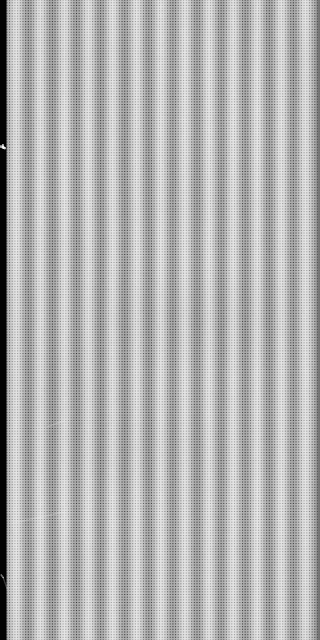
Write a WebGL 2 fragment shader that draws this texture.

```glsl
#version 300 es
precision highp float;

uniform vec2 u_resolution;
out vec4 fragColor;

const float TAU = 6.2831853;
const float STRIPE_PITCH = 0.0753;   // all lengths in canvas widths
const float FIRST_DARK = 0.0885;
const float DOTS_PER_STRIPE = 9.0;
const float DOT_DUTY = 0.4;
const float MARGIN = 0.0205;

const vec3 LIGHT_GROUND = vec3(0.885);
const vec3 DARK_GROUND = vec3(0.66);
const vec3 LIGHT_DOT = vec3(0.62);
const vec3 DARK_DOT = vec3(0.23);
const vec3 MARGIN_BLACK = vec3(0.01);
const vec3 EDGE_GREY = vec3(0.38);
const vec3 SCRATCH_WHITE = vec3(0.95);

float hash(vec2 cell) {
  vec3 q = fract(vec3(cell.xyx) * 0.1031);
  q += dot(q, q.yzx + 33.33);
  return fract((q.x + q.y) * q.z);
}

float noise(vec2 p) {
  vec2 cell = floor(p);
  vec2 f = fract(p);
  f = f * f * (3.0 - 2.0 * f);
  float low = mix(hash(cell), hash(cell + vec2(1, 0)), f.x);
  float high = mix(hash(cell + vec2(0, 1)), hash(cell + vec2(1, 1)), f.x);
  return mix(low, high, f.y);
}

// Running integral of a unit-period pulse centred in each cell
vec2 pulseIntegral(vec2 t, float duty) {
  return floor(t) * duty + clamp(fract(t) - 0.5 + 0.5 * duty, 0.0, duty);
}

// Dot grid averaged over a pixel footprint
float dotCoverage(vec2 t, float duty, float footprint) {
  vec2 bars = pulseIntegral(t + 0.5 * footprint, duty)
            - pulseIntegral(t - 0.5 * footprint, duty);
  bars /= footprint;
  return bars.x * bars.y;
}

float segmentDistance(vec2 p, vec2 a, vec2 b) {
  vec2 along = b - a;
  float h = clamp(dot(p - a, along) / dot(along, along), 0.0, 1.0);
  return length(p - a - along * h);
}

float scratch(vec2 p, vec2 a, vec2 b, float halfWidth, float pixel) {
  return 1.0 - smoothstep(halfWidth, halfWidth + pixel, segmentDistance(p, a, b));
}

void main() {
  float pixel = 1.0 / u_resolution.x;
  vec2 p = gl_FragCoord.xy * pixel;

  // Soft vertical stripes, slightly uneven in place and tone
  float sway = 0.0015 * (noise(vec2(p.x * 9.0, p.y * 4.0)) - 0.5);
  float stripe = (p.x + sway - FIRST_DARK) / STRIPE_PITCH;
  float shade = 0.5 + 0.5 * cos(TAU * stripe);
  shade *= 0.95 + 0.1 * hash(vec2(floor(stripe + 0.5), 7.0));
  shade = clamp(shade, 0.0, 1.0);

  // Fine dots, darkest along the stripe centres
  float dotPitch = STRIPE_PITCH / DOTS_PER_STRIPE;
  vec2 grid = (p - vec2(FIRST_DARK, 0.0)) / dotPitch + 0.5;
  float dots = dotCoverage(grid, DOT_DUTY, pixel / dotPitch);
  vec3 ground = mix(LIGHT_GROUND, DARK_GROUND, shade);
  vec3 ink = mix(LIGHT_DOT, DARK_DOT, shade);
  vec3 color = mix(ground, ink, dots);

  // Gentle tone drift and grain
  color += 0.025 * (noise(p * 5.0) - 0.5);
  color += 0.02 * (noise(p * 190.0) - 0.5);

  // Dim right edge and black left margin
  color = mix(color, EDGE_GREY, 0.7 * smoothstep(0.984, 0.996, p.x));
  float inside = smoothstep(MARGIN - 0.003, MARGIN + 0.003, p.x);
  color = mix(MARGIN_BLACK, color, inside);

  // Faint scratches on the sheet, brighter lint on the margin
  float faint = scratch(p, vec2(0.04, 0.365), vec2(0.2, 0.4), 0.0008, pixel)
              + scratch(p, vec2(0.15, 0.667), vec2(0.2, 0.685), 0.0008, pixel);
  float lint = scratch(p, vec2(0.003, 1.542), vec2(0.015, 1.537), 0.0025, pixel)
             + scratch(p, vec2(0.009, 1.547), vec2(0.011, 1.538), 0.0015, pixel)
             + 0.6 * scratch(p, vec2(0.004, 0.203), vec2(0.01, 0.195), 0.001, pixel)
             + 0.3 * scratch(p, vec2(0.01, 0.195), vec2(0.022, 0.16), 0.0006, pixel);
  color = mix(color, SCRATCH_WHITE, clamp(0.22 * faint + 0.75 * lint, 0.0, 1.0));

  fragColor = vec4(clamp(color, 0.0, 1.0), 1.0);
}
```
